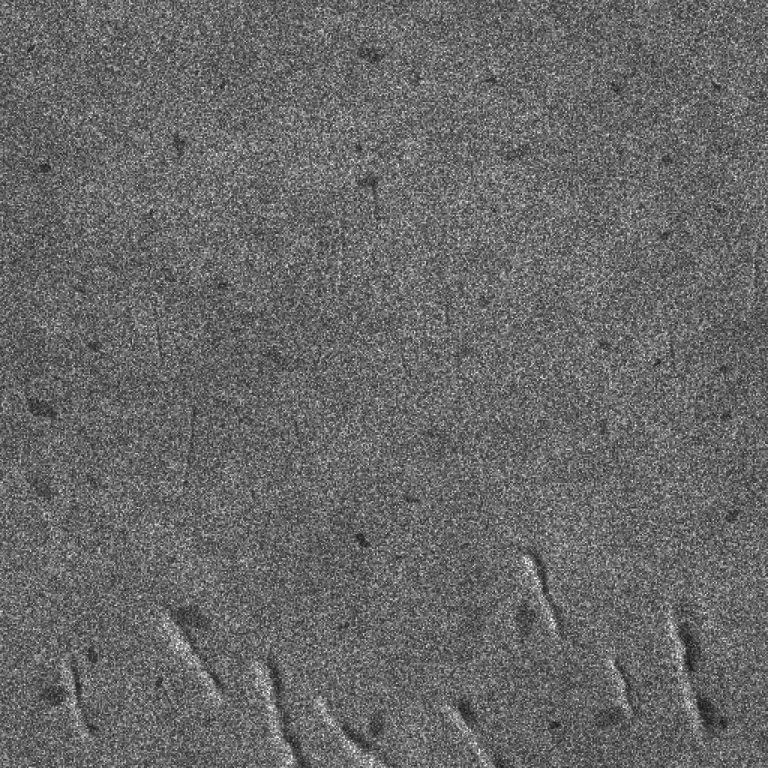
Write a WebGL 1 fragment shader that draws this texture.

```glsl
precision highp float;

uniform vec2 u_resolution;

const float GRAIN_CELLS = 512.0;
const float BASE_GREY = 0.412;

float hash(vec2 p) {
  vec3 q = fract(p.xyx * 0.1031);
  q += dot(q, q.yzx + 33.33);
  return fract((q.x + q.y) * q.z);
}

float valueNoise(vec2 p) {
  vec2 cell = floor(p);
  vec2 f = fract(p);
  f = f * f * (3.0 - 2.0 * f);
  float low = mix(hash(cell), hash(cell + vec2(1.0, 0.0)), f.x);
  float high = mix(hash(cell + vec2(0.0, 1.0)), hash(cell + 1.0), f.x);
  return mix(low, high, f.y);
}

float fbm(vec2 p) {
  float sum = 0.0;
  float weight = 0.5;
  for (int i = 0; i < 5; i++) {
    sum += weight * valueNoise(p);
    p = mat2(1.6, 1.2, -1.2, 1.6) * p + 17.3;
    weight *= 0.5;
  }
  return sum;
}

// Near-normal speckle with unit deviation
float grain(vec2 p) {
  float sum = -2.0;
  for (int i = 0; i < 4; i++) {
    sum += valueNoise(p + float(i) * vec2(617.0, 941.0));
  }
  return sum * 1.732;
}

// Coordinates along (x) and across (y) a line that falls to the right
vec2 strokeSpace(vec2 p, vec2 center, float lean) {
  vec2 q = p - center;
  float s = sin(lean);
  float c = cos(lean);
  return vec2(q.x * s - q.y * c, q.x * c + q.y * s);
}

float band(float x, float width) {
  return exp(-x * x / (width * width));
}

// Lit crest with a mottled shadow on its right side
float ridge(vec2 s, float halfLength, float mottle) {
  float along = abs(s.x) / halfLength;
  float fade = 1.0 - smoothstep(0.55, 1.0, along);
  float depth = halfLength * 0.3 * (0.4 + mottle);
  float shadow = smoothstep(0.0, 0.008, s.y)
               * (1.0 - smoothstep(depth * 0.3, depth, s.y));
  return fade * (0.17 * band(s.y + 0.004, 0.007)
               - 0.23 * shadow * smoothstep(0.2, 0.65, mottle));
}

// Hairline with one lit and one dark flank
float scratch(vec2 s, float halfLength) {
  float fade = 1.0 - smoothstep(0.6, 1.0, abs(s.x) / halfLength);
  return fade * (0.08 * band(s.y, 0.0022) - 0.10 * band(s.y - 0.004, 0.0025));
}

// Irregular dark pits, at most one in each cell
float pits(vec2 p, float cells, float chance, float size, float seed) {
  vec2 cell = floor(p * cells);
  vec2 id = cell + seed;
  vec2 jitter = vec2(hash(id + 3.1), hash(id + 7.7));
  vec2 q = (p * cells - cell - mix(vec2(0.2), vec2(0.8), jitter)) / cells;
  vec2 s = strokeSpace(q, vec2(0.0), hash(id + 11.3) * 3.14);
  float radius = size * mix(0.5, 1.0, hash(id + 19.9));
  float d = length(s * vec2(0.65, 1.3)) / radius;
  float strength = mix(0.4, 1.0, hash(id + 29.5));
  return step(hash(id), chance) * strength * (1.0 - smoothstep(0.6, 1.15, d));
}

void main() {
  vec2 uv = gl_FragCoord.xy / u_resolution.y;
  float mottle = fbm(uv * 26.0 + 5.0);
  vec2 rough = vec2(fbm(uv * 45.0), fbm(uv * 45.0 + 61.0)) - 0.48;
  vec2 bend = vec2(valueNoise(uv * 9.0 + 23.0), valueNoise(uv * 9.0 + 47.0)) - 0.5;

  // Broad cloudy tone
  float tone = BASE_GREY + 0.11 * (fbm(uv * 4.0 + 9.0) - 0.48)
             + 0.10 * (mottle - 0.48);

  // Pits of two sizes
  vec2 pitPoint = uv + rough * 0.018;
  tone -= 0.22 * pits(pitPoint, 12.0, 0.32, 0.008, 40.0);
  tone -= 0.15 * pits(pitPoint, 7.0, 0.30, 0.018, 90.0);

  // Ridges across the lower third
  vec2 ridgePoint = uv + bend * 0.035 + rough * 0.014;
  for (int i = 0; i < 8; i++) {
    float k = float(i);
    vec2 center = vec2((k + hash(vec2(k, 2.0))) / 8.0,
                       mix(0.02, 0.27, hash(vec2(k, 5.0))));
    float lean = mix(0.15, 0.75, hash(vec2(k, 8.0)));
    float halfLength = mix(0.05, 0.14, hash(vec2(k, 13.0)));
    tone += ridge(strokeSpace(ridgePoint, center, lean), halfLength, mottle);
  }

  // Sparse hairline scratches
  for (int i = 0; i < 8; i++) {
    float k = float(i) + 50.0;
    vec2 center = vec2(hash(vec2(k, 3.0)), mix(0.25, 0.85, hash(vec2(k, 6.0))));
    float lean = mix(-0.2, 0.7, hash(vec2(k, 9.0)));
    float halfLength = mix(0.025, 0.085, hash(vec2(k, 12.0)));
    tone += scratch(strokeSpace(uv + bend * 0.02, center, lean), halfLength);
  }

  // Fine speckle, stronger where the surface is light
  float g = grain(uv * GRAIN_CELLS - 0.5);
  float grey = max(tone, 0.14) * (1.0 + 0.31 * g + 0.04 * (g * g - 1.0));
  gl_FragColor = vec4(vec3(clamp(grey, 0.0, 1.0)), 1.0);
}
```
